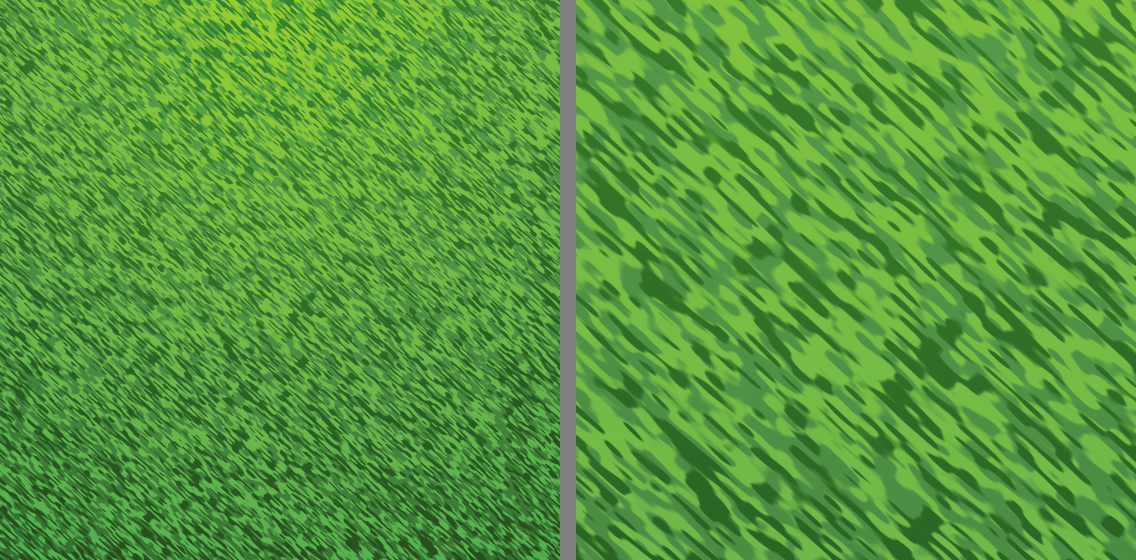
Left: the whole. Right: its middle third, enlarged.
Give the GLSL for this texture, as a WebGL 2 fragment shader.

```glsl
#version 300 es
precision highp float;

#define BLADE_ANGLE -0.74
#define BLADE_SCALE vec2(66.0, 300.0)
#define SLIVER_SCALE vec2(60.0, 330.0)
#define PATCH_SCALE vec2(100.0, 160.0)
#define PATCH_WEIGHT 0.36
#define LIGHT_LEVEL 0.47
#define SHADOW_LEVEL 0.64
#define EDGE_SOFTNESS 0.09
#define GLOW_CENTER vec2(0.51, 1.02)
#define GLOW_REACH 1.12

uniform vec2 u_resolution;
out vec4 fragColor;

float hash(ivec2 cell, uint seed) {
    uvec2 c = uvec2(cell);
    uint h = c.x * 1597u ^ c.y * 51749u ^ seed * 7919u;
    h = (h ^ (h >> 15)) * 73939u;
    h = (h ^ (h >> 13)) * 91193u;
    h ^= h >> 16;
    return float(h & 65535u) / 65535.0;
}

float valueNoise(vec2 p, uint seed) {
    ivec2 i = ivec2(floor(p));
    vec2 f = fract(p);
    f = f * f * (3.0 - 2.0 * f);
    float low = mix(hash(i, seed), hash(i + ivec2(1, 0), seed), f.x);
    float high = mix(hash(i + ivec2(0, 1), seed), hash(i + ivec2(1, 1), seed), f.x);
    return mix(low, high, f.y);
}

// Four evenly spaced colour stops, t from 0 to 3
vec3 ramp(vec3 a, vec3 b, vec3 c, vec3 d, float t) {
    vec3 color = mix(a, b, clamp(t, 0.0, 1.0));
    color = mix(color, c, clamp(t - 1.0, 0.0, 1.0));
    return mix(color, d, clamp(t - 2.0, 0.0, 1.0));
}

float softStep(float level, float value) {
    return smoothstep(level - EDGE_SOFTNESS, level + EDGE_SOFTNESS, value);
}

// Coverage of lit blades (x) and of thin shadows (y)
vec2 grassCover(vec2 p, float shade) {
    // x runs along the blades, y across them
    float s = sin(BLADE_ANGLE), c = cos(BLADE_ANGLE);
    vec2 q = vec2(c * p.x + s * p.y, c * p.y - s * p.x);
    q.y += 0.002 * (valueNoise(p * 36.0, 5u) - 0.5);

    float blades = valueNoise(q * BLADE_SCALE, 1u);
    float clumps = valueNoise(q * PATCH_SCALE, 2u);
    float slivers = valueNoise(q * SLIVER_SCALE + 0.37, 3u);
    float cover = mix(blades, clumps, PATCH_WEIGHT);
    return vec2(softStep(LIGHT_LEVEL + shade, cover),
                softStep(SHADOW_LEVEL - shade, slivers));
}

void main() {
    vec2 uv = gl_FragCoord.xy / u_resolution;

    // Light falls off from the top; the rim is more shaded
    float t = 3.0 * length(uv - GLOW_CENTER) / GLOW_REACH;
    t += 0.2 * (valueNoise(uv * 28.0, 4u) - 0.5);
    float shade = 0.012 * (t - 1.6);

    vec3 lit = ramp(vec3(0.61, 0.82, 0.16), vec3(0.50, 0.76, 0.25),
                    vec3(0.43, 0.72, 0.29), vec3(0.31, 0.69, 0.32), t);
    vec3 base = ramp(vec3(0.36, 0.68, 0.25), vec3(0.33, 0.60, 0.28),
                     vec3(0.29, 0.54, 0.26), vec3(0.20, 0.43, 0.18), t);
    vec3 dark = ramp(vec3(0.20, 0.52, 0.19), vec3(0.22, 0.48, 0.16),
                     vec3(0.16, 0.38, 0.14), vec3(0.15, 0.29, 0.11), t);

    // Four samples per pixel keep the fine strokes smooth
    vec3 color = vec3(0.0);
    for (int i = 0; i < 4; i++) {
        vec2 offset = 0.5 * vec2(i & 1, i >> 1) - 0.25;
        vec2 cover = grassCover((gl_FragCoord.xy + offset) / u_resolution.y, shade);
        color += 0.25 * mix(mix(base, lit, cover.x), dark, cover.y);
    }
    fragColor = vec4(color, 1.0);
}
```
